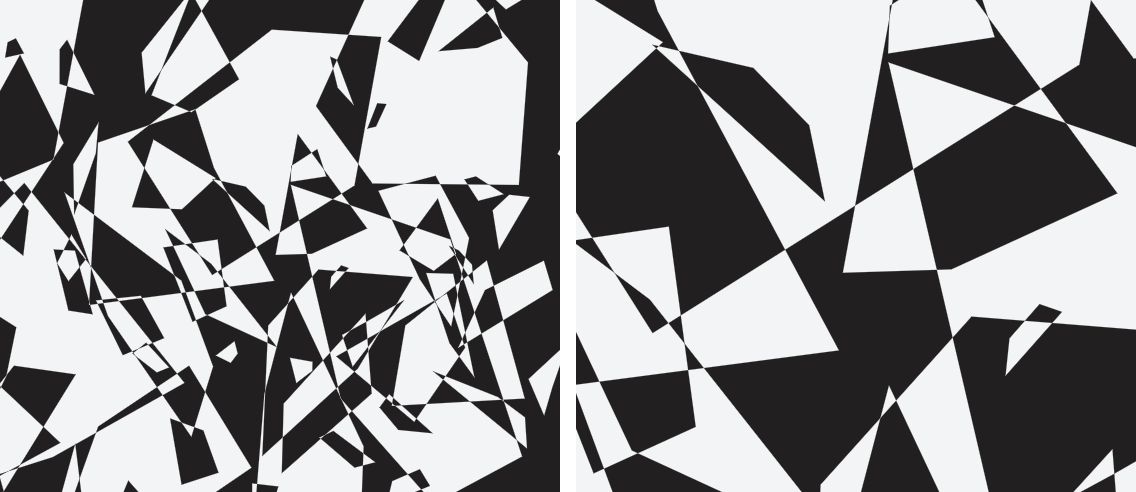
Left: the whole. Right: its middle third, enlarged.
Write a Shadertoy shader that draws this background.

```glsl
const vec3 PAPER = vec3(0.95, 0.955, 0.96);
const vec3 INK = vec3(0.13, 0.12, 0.125);

const int SLABS = 12;                        // large pieces over the whole canvas
const int SLAB_CORNERS = 5;
const vec2 SLAB_SIZE = vec2(0.28, 0.56);     // smallest and largest radius

const int SHARDS = 58;                       // small pieces, fewer at the upper left
const int SHARD_CORNERS = 4;
const vec2 SHARD_SIZE = vec2(0.05, 0.25);
const vec2 CLUSTER = vec2(0.58, 0.40);       // in fractions of the canvas
const vec2 SPREAD = vec2(0.62, 0.60);

const vec2 LEANS = vec2(1.05, 2.18);         // the two preferred directions
const float LEAN_JITTER = 0.8;
const float SOFTNESS = 1.15;                 // edge width in pixels
const float SEED = 3.7;
const float TAU = 6.28318;

float hash(vec2 p) {
    return fract(sin(dot(p, vec2(127.1, 311.7)) + SEED) * 43758.5453);
}

// Corner of a jagged star around the origin, stretched along x
vec2 corner(float id, int k, int corners, float size, float slim) {
    float n = float(k % corners);
    float angle = TAU * (n + 0.7 * hash(vec2(id, n + 20.0))) / float(corners);
    float radius = size * mix(0.25, 1.0, hash(vec2(id, n + 40.0)));
    return radius * vec2(cos(angle), slim * sin(angle));
}

// Flips side when p is inside the polygon and keeps the nearest edge distance
void addPolygon(vec2 p, float id, int corners, float size, float slim,
                inout float side, inout float edge) {
    float lean = hash(vec2(id, 1.0)) < 0.5 ? LEANS.x : LEANS.y;
    lean += LEAN_JITTER * (hash(vec2(id, 2.0)) - 0.5);
    float c = cos(lean), s = sin(lean);
    p = vec2(c * p.x + s * p.y, c * p.y - s * p.x);

    vec2 a = corner(id, 0, corners, size, slim);
    for (int k = 1; k <= corners; k++) {
        vec2 b = corner(id, k, corners, size, slim);
        vec2 ab = b - a, ap = p - a;
        float t = clamp(dot(ap, ab) / dot(ab, ab), 0.0, 1.0);
        edge = min(edge, length(ap - t * ab));
        if ((a.y > p.y) != (b.y > p.y) && ap.x < ap.y * ab.x / ab.y) side = -side;
        a = b;
    }
}

void mainImage(out vec4 fragColor, in vec2 fragCoord) {
    vec2 p = fragCoord / iResolution.y;
    vec2 canvas = vec2(iResolution.x / iResolution.y, 1.0);
    float side = 1.0;
    float edge = 1.0;

    // Large slabs, evenly scattered
    for (int i = 0; i < SLABS; i++) {
        float id = float(i) + 1.0;
        vec2 centre = canvas * fract(0.5 + id * vec2(0.7549, 0.5698));
        float size = mix(SLAB_SIZE.x, SLAB_SIZE.y, hash(vec2(id, 3.0)));
        float slim = mix(0.6, 1.0, hash(vec2(id, 4.0)));
        addPolygon(p - centre, id, SLAB_CORNERS, size, slim, side, edge);
    }

    // Slender shards, evenly drawn and then gathered towards the cluster
    for (int i = 0; i < SHARDS; i++) {
        float id = float(i) + 101.0;
        vec2 even = 2.0 * fract(id * vec2(0.7549, 0.5698)) - 1.0;
        vec2 jitter = vec2(hash(vec2(id, 5.0)), hash(vec2(id, 6.0))) - 0.5;
        vec2 offset = even * mix(0.75, 1.0, length(even)) + 0.3 * jitter;
        vec2 centre = canvas * (CLUSTER + SPREAD * offset);
        float size = mix(SHARD_SIZE.x, SHARD_SIZE.y, hash(vec2(id, 3.0)));
        float slim = mix(0.2, 0.9, hash(vec2(id, 4.0)));
        addPolygon(p - centre, id, SHARD_CORNERS, size, slim, side, edge);
    }

    // Two-tone parity fill with softened edges
    float ink = clamp(0.5 + side * edge * iResolution.y / SOFTNESS, 0.0, 1.0);
    fragColor = vec4(mix(PAPER, INK, ink), 1.0);
}
```
